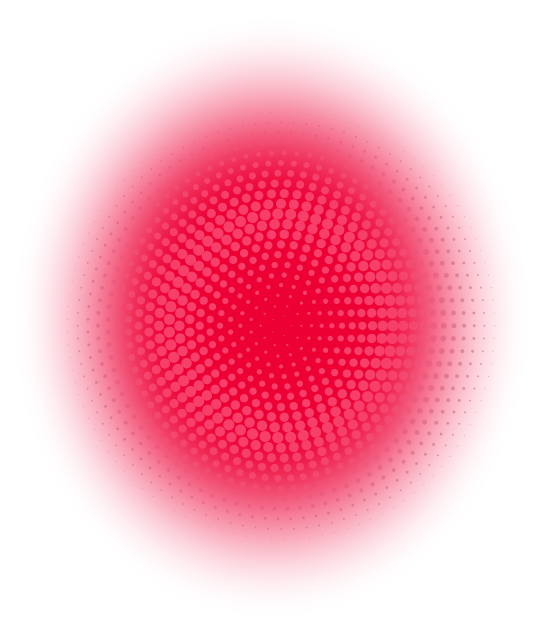
A WebGL 1 fragment shader for this background:

```glsl
precision highp float;
// A soft crimson oval glow on white, overlaid with a round halftone.
// The halftone is a set of concentric rings: ring k holds 5k evenly spaced
// dots, which swell towards the middle rings and shrink again outside.

uniform vec2 u_resolution;

const float TAU = 6.2831853;
const float RING_GAP = 0.01589;
const float RING_COUNT = 21.0;

// Strength of the oval glow: 1 in the core, 0 at the rim.
float glowStrength(vec2 p) {
  float r = length((p - vec2(-0.004, 0.004)) / vec2(0.412, 0.479));
  return pow(1.0 - smoothstep(0.36, 1.0, r), 1.2);
}

// Dot radius grows linearly with the ring number, then falls off.
float dotRadius(float ring) {
  return RING_GAP * 0.051 * min(ring, 21.7 - ring);
}

// Coverage of the halftone, testing the nearest dot on three nearby rings.
float halftone(vec2 p, float pixel) {
  float angle = atan(p.y, p.x);
  float nearest = floor(length(p) / RING_GAP + 0.5);
  float cover = 0.0;
  for (int i = -1; i <= 1; i++) {
    float ring = nearest + float(i);
    if (ring < 1.0 || ring > RING_COUNT) continue;
    float stepAngle = TAU / (5.0 * ring);
    float a = floor(angle / stepAngle + 0.5) * stepAngle;
    vec2 center = ring * RING_GAP * vec2(cos(a), sin(a));
    float edge = dotRadius(ring) - length(p - center);
    cover = max(cover, clamp(edge / pixel + 0.5, 0.0, 1.0));
  }
  return cover;
}

void main() {
  // Centered coordinates, in units of the canvas height.
  vec2 p = (gl_FragCoord.xy - 0.5 * u_resolution) / u_resolution.y;

  float glow = glowStrength(p);
  vec3 color = mix(vec3(1.0), vec3(0.928, 0.0, 0.205), glow);

  // Dots are bright pink over the core and dusty rose over the pale rim.
  vec3 dotColor = mix(vec3(0.84, 0.60, 0.67), vec3(0.965, 0.25, 0.415),
                      smoothstep(0.05, 0.95, glow));
  float cover = halftone(p - vec2(0.011, -0.009), 1.0 / u_resolution.y);
  gl_FragColor = vec4(mix(color, dotColor, cover), 1.0);
}
```
